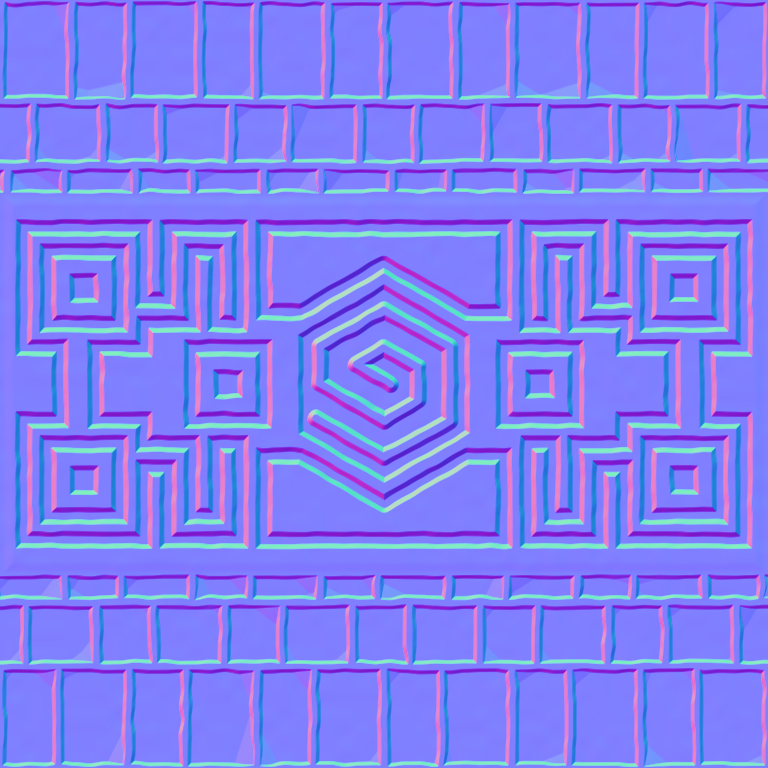
Reproduce this texture map procedurally as a Shadertoy shader.

```glsl
// Normal map of a carved stone wall: a meander and hexagon-spiral panel between brick courses.

const float CELLS = 64.0;               // canvas size in layout cells
const float BEVEL = 0.36;               // width and height of carved edges
const float BRICK_BEVEL = 0.25;
const float BRICK_INSET = 0.1;
const float RIDGE = 0.5;                // half width of ridges and grooves
const float SAMPLE_STEP = 0.08;         // spacing of the slope samples
const float PANEL_WOBBLE = 0.14;
const float BRICK_WOBBLE = 0.22;
const float GRAIN = 0.018;
const float RIM_DEPTH = 0.035;
const float PANEL_TOP = 16.1;
const vec2 PANEL_HALF = vec2(31.3, 15.3);
const float PERIOD = 10.6667;           // one wide and one narrow brick
const float COURSE_SHIFT = 2.6667;
const vec2 WIDE = vec2(2.67, 2.67);     // centre, half width
const vec2 NARROW = vec2(8.04, 2.12);
const float CHIP_SLOPE = 0.14;
const vec2 SHADE_GAIN = vec2(1.15, 1.4);
const vec2 LIGHT_GAIN = vec2(1.55, 1.7);

// One quarter of the panel, measured from its centre
const vec2 MEANDER[18] = vec2[](
    vec2(27, 0), vec2(27, 3), vec2(30, 3), vec2(30, 13), vec2(20, 13), vec2(20, 7),
    vec2(18, 7), vec2(18, 13), vec2(12, 13), vec2(12, 5), vec2(14, 5), vec2(14, 11),
    vec2(16, 11), vec2(16, 5), vec2(20, 5), vec2(20, 3), vec2(24, 3), vec2(24, 0));
const vec2 CHEVRON[5] = vec2[](
    vec2(0, 13), vec2(10, 13), vec2(10, 6), vec2(6.93, 6), vec2(0, 10));
const vec2 SPIRAL[13] = vec2[](
    vec2(0.5, 0), vec2(-2.33, -1.6), vec2(0, -3), vec2(2.83, -1.4), vec2(2.83, 1.4),
    vec2(0, 3.05), vec2(-5.33, -0.05), vec2(-5.33, -3.1), vec2(0, -6.15),
    vec2(5.5, -3.1), vec2(5.5, 3.1), vec2(0, 6.1), vec2(-5.7, 2.85));

float hash(vec2 p) {
    return fract(sin(dot(p, vec2(127.1, 311.7))) * 43758.5453);
}

float noise(vec2 p) {
    vec2 i = floor(p), f = fract(p);
    f = f * f * (3.0 - 2.0 * f);
    return mix(mix(hash(i), hash(i + vec2(1, 0)), f.x),
               mix(hash(i + vec2(0, 1)), hash(i + vec2(1, 1)), f.x), f.y);
}

vec2 wobble(vec2 p) {
    return vec2(noise(p), noise(p + 37.0)) - 0.5;
}

float box(vec2 p, vec2 halfSize) {
    vec2 d = abs(p) - halfSize;
    return max(d.x, d.y);
}

// Upright or level bar with square ends
float squareBar(vec2 p, vec2 a, vec2 b) {
    return box(p - 0.5 * (a + b), 0.5 * abs(b - a) + RIDGE);
}

// Bar at any angle with round ends
float roundBar(vec2 p, vec2 a, vec2 b) {
    vec2 l = p - a, axis = b - a;
    return length(l - axis * clamp(dot(l, axis) / dot(axis, axis), 0.0, 1.0)) - RIDGE;
}

float bevelled(float d, float size) {
    return size * clamp(0.5 - d / size, 0.0, 1.0);
}

float panelHeight(vec2 p) {
    float rim = RIM_DEPTH * (smoothstep(-0.5, 0.5, box(p, PANEL_HALF)) - 1.0);
    p += PANEL_WOBBLE * wobble(p * 0.9);
    vec2 q = abs(p);

    // Hexagonal plate with a spiral groove
    float groove = 1e3;
    for (int i = 0; i < 12; i++) groove = min(groove, roundBar(p, SPIRAL[i], SPIRAL[i + 1]));
    float d = max(max(q.x, dot(q, vec2(0.5, 0.866))) - 6.95, -groove);

    // Mirrored ridges, the chevron with squared outer corners
    for (int i = 0; i < 17; i++) d = min(d, squareBar(q, MEANDER[i], MEANDER[i + 1]));
    for (int i = 0; i < 4; i++) d = min(d, roundBar(q, CHEVRON[i], CHEVRON[i + 1]));
    d = min(d, box(vec2(q.x - 10.0, abs(q.y - 9.5) - 3.5), vec2(RIDGE)));

    // Framed squares
    float corner = box(q - vec2(25, 8), vec2(3)), side = box(q - vec2(13, 0), vec2(3));
    d = min(d, min(abs(corner), abs(side)) - RIDGE);
    d = min(d, min(corner, side) + 2.0);
    return bevelled(d, BEVEL) + rim;
}

float brickHeight(vec2 p) {
    bool upper = p.y < 0.5 * CELLS;
    float y = min(p.y, CELLS - p.y);
    float course = step(8.45, y) + step(13.8, y);
    vec2 span = course < 0.5 ? vec2(0.25, 8.17) : course < 1.5 ? vec2(8.75, 13.5) : vec2(14.15, 16.0);
    float x = p.x - (upper ? 0.33 + COURSE_SHIFT * course : 5.08 - COURSE_SHIFT * course);
    float u = mod(x + 0.27, PERIOD) - 0.27;
    bool isWide = u < 5.6;
    vec2 shape = isWide ? WIDE : NARROW;
    vec2 halfSize = vec2(shape.y, 0.5 * (span.y - span.x));
    vec2 l = vec2(u - shape.x, (y - 0.5 * (span.x + span.y)) * (upper ? 1.0 : -1.0));
    float d = box(l + BRICK_WOBBLE * wobble(p * 0.8), halfSize - BRICK_INSET);
    float h = bevelled(d, BRICK_BEVEL);

    // Broken corners as tilted planes
    vec2 id = vec2(floor((x + 0.27) / PERIOD) * 2.0 + float(isWide), course + (upper ? 0.0 : 7.0));
    for (float k = 0.0; k < 3.0; k++) {
        vec2 seed = id + 19.0 * k;
        vec2 facing = normalize(vec2(0.2 + hash(seed), 0.2 + hash(seed + 3.3)));
        float depth = 1.7 * hash(seed + 5.1) - 0.2;
        float edge = dot(halfSize, facing) - depth;
        facing *= sign(vec2(hash(seed + 7.7), hash(seed + 9.2)) - 0.5);
        h = min(h, BRICK_BEVEL + CHIP_SLOPE * (edge - dot(l, facing)));
    }
    return max(h, 0.0);
}

float height(vec2 p) {
    float h = min(p.y, CELLS - p.y) > PANEL_TOP ? panelHeight(p - 0.5 * CELLS) : brickHeight(p);
    return h + GRAIN * noise(p * 0.8 + 11.0);
}

void mainImage(out vec4 fragColor, in vec2 fragCoord) {
    vec2 uv = fragCoord / iResolution.xy;
    vec2 p = CELLS * vec2(uv.x, 1.0 - uv.y);
    vec2 e = vec2(SAMPLE_STEP, 0.0);
    vec2 tilt = vec2(height(p - e.xy) - height(p + e.xy),
                     height(p - e.yx) - height(p + e.yx)) / (2.0 * SAMPLE_STEP);
    tilt *= mix(SHADE_GAIN, LIGHT_GAIN, step(0.0, tilt));
    fragColor = vec4(0.5 + 0.5 * normalize(vec3(tilt, 1.0)), 1.0);
}
```
